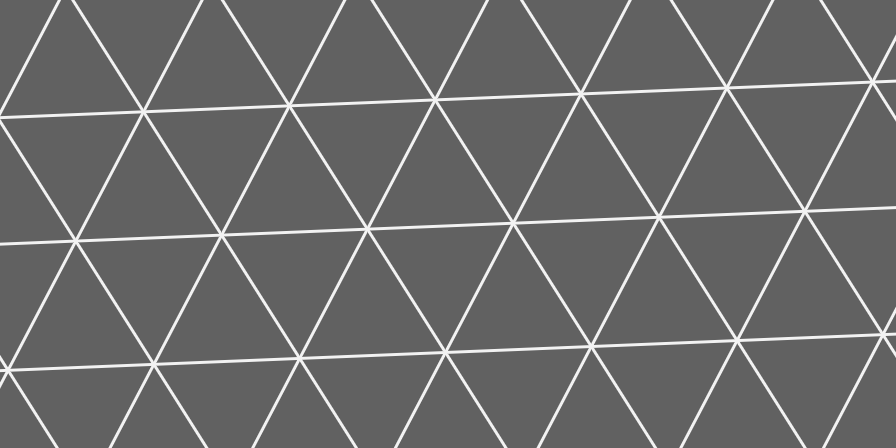
Give the GLSL for this pattern, as a WebGL 2 fragment shader.

```glsl
#version 300 es
precision highp float;

uniform vec2 u_resolution;
out vec4 fragColor;

// Distance to the nearest of a family of evenly spaced parallel lines
float lineDistance(vec2 p, float angle, float spacing) {
    float across = dot(p, vec2(-sin(angle), cos(angle))) / spacing;
    return abs(fract(across + 0.5) - 0.5) * spacing;
}

void main() {
    // Canvas height is one unit; the grid starts from one of its nodes
    float pixel = 1.0 / u_resolution.y;
    vec2 p = gl_FragCoord.xy * pixel - vec2(0.9714, 0.777);

    // Three line families, 60 degrees apart, form equilateral triangles
    float nearest = 1.0;
    for (int i = 0; i < 3; i++) {
        float angle = 0.0408 + float(i) * radians(60.0);
        nearest = min(nearest, lineDistance(p, angle, 0.2821));
    }

    // Antialiased strokes over a flat ground
    float halfWidth = 0.0033;
    float stroke = clamp((halfWidth - nearest) / pixel + 0.5, 0.0, 1.0);
    vec3 groundGray = vec3(0.38);
    vec3 lineWhite = vec3(0.95);
    fragColor = vec4(mix(groundGray, lineWhite, stroke), 1.0);
}
```
